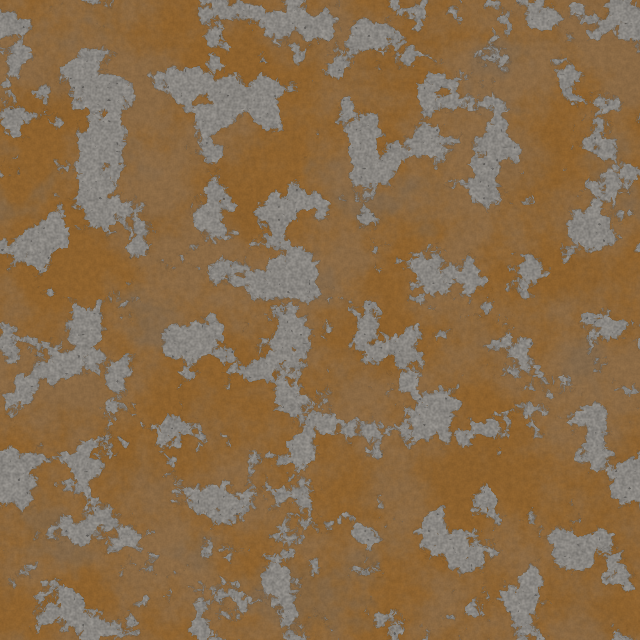
Give the GLSL for this texture, as a Shadertoy shader.

```glsl
const vec3 RUST_DEEP = vec3(0.555, 0.384, 0.180);
const vec3 RUST_PALE = vec3(0.543, 0.415, 0.270);
const vec3 STAIN = vec3(0.465, 0.390, 0.305);
const vec3 CONCRETE = vec3(0.540, 0.528, 0.510);
const float BARE_LEVEL = 0.158;

// Integer hash of a lattice cell, 0 to 1
float hash(vec2 cell, float seed) {
    uvec3 q = uvec3(ivec3(cell, seed)) * uvec3(1597334673u, 3812015801u, 2798796415u);
    uint n = q.x ^ q.y ^ q.z;
    n = (n ^ (n >> 16)) * 2146121005u;
    n = (n ^ (n >> 15)) * 2221713035u;
    return float((n ^ (n >> 16)) >> 8) / 16777216.0;
}

// Slope at a wrapped lattice corner, projected on the offset from it
float corner(vec2 cell, vec2 offset, float period, float seed) {
    float angle = 6.28318 * hash(mod(cell, period), seed);
    return dot(vec2(cos(angle), sin(angle)), offset);
}

// Gradient noise that repeats once per canvas
float noise(vec2 uv, float period, float seed) {
    vec2 p = uv * period;
    vec2 cell = floor(p), f = p - cell;
    vec2 w = f * f * f * (f * (f * 6.0 - 15.0) + 10.0);
    vec2 e = vec2(1.0, 0.0);
    float bottom = mix(corner(cell, f, period, seed),
                       corner(cell + e.xy, f - e.xy, period, seed), w.x);
    float top = mix(corner(cell + e.yx, f - e.yx, period, seed),
                    corner(cell + e.xx, f - e.xx, period, seed), w.x);
    return mix(bottom, top, w.y);
}

float fbm(vec2 uv, float period, int octaves, float gain, float seed) {
    float sum = 0.0, amplitude = 1.0;
    for (int i = 0; i < octaves; i++) {
        sum += amplitude * noise(uv, period, seed + float(i));
        amplitude *= gain;
        period *= 2.0;
    }
    return sum;
}

// Height of the flaking coat: positive where concrete is bare
float flakes(vec2 uv) {
    vec2 warp = vec2(fbm(uv, 40.0, 3, 0.7, 10.0), fbm(uv, 40.0, 3, 0.7, 20.0));
    return fbm(uv + 0.006 * warp, 10.0, 7, 0.58, 30.0) - BARE_LEVEL;
}

// Cloudy rust with soft grey-brown stains
vec3 rustColor(vec2 uv) {
    float cloud = fbm(uv, 6.0, 6, 0.62, 40.0);
    float stain = fbm(uv, 5.0, 5, 0.62, 50.0);
    float grain = fbm(uv, 90.0, 3, 0.9, 60.0);
    vec3 color = mix(RUST_DEEP, RUST_PALE, smoothstep(-0.50, 0.50, cloud));
    color = mix(color, STAIN, 0.55 * smoothstep(0.20, 0.70, stain));
    return color * (1.0 + 0.06 * grain + 0.03 * stain);
}

// Grainy concrete with small dark pits
vec3 concreteColor(vec2 uv) {
    float blotch = fbm(uv, 24.0, 3, 0.6, 70.0);
    float grain = fbm(uv, 130.0, 2, 1.0, 80.0);
    float pits = smoothstep(0.42, 0.58, noise(uv, 150.0, 90.0));
    return CONCRETE * (1.0 + 0.04 * blotch + 0.14 * grain) * (1.0 - 0.28 * pits);
}

void mainImage(out vec4 fragColor, in vec2 fragCoord) {
    vec2 uv = fragCoord / iResolution.xy;
    float height = flakes(uv);
    float bare = smoothstep(-0.045, 0.045, height);
    float rim = 1.0 - smoothstep(0.0, 0.08, abs(height));

    vec3 color = mix(rustColor(uv), concreteColor(uv), bare);
    color *= 1.0 - 0.11 * rim;
    fragColor = vec4(color, 1.0);
}
```
